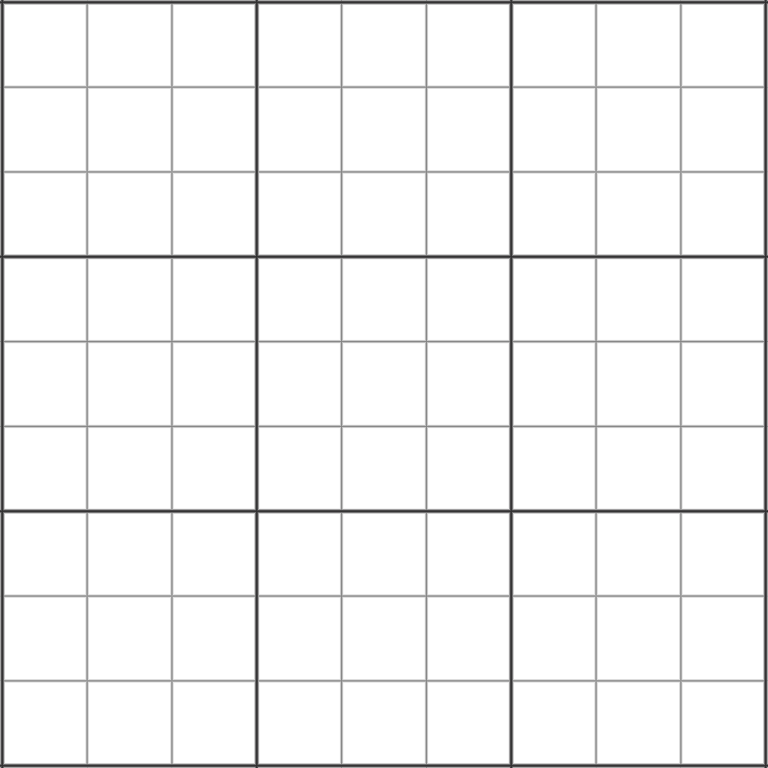
Give the GLSL for this pattern, as a Shadertoy shader.

```glsl
const float MARGIN = 0.003;
const float CELLS = 9.0;
const float BLOCKS = 3.0;
const float THIN_WIDTH = 0.0021;
const float THICK_WIDTH = 0.0043;
const float EDGE_SOFTNESS = 0.002;
const vec3 PAPER = vec3(1.0);
const vec3 THIN_INK = vec3(0.43);
const vec3 THICK_INK = vec3(0.20, 0.195, 0.20);

// Distance to the nearest line of a square grid with the given divisions
float gridDistance(vec2 uv, float margin, float divisions) {
    float pitch = (1.0 - 2.0 * margin) / divisions;
    vec2 cell = (uv - margin) / pitch;
    vec2 nearest = clamp(floor(cell + 0.5), 0.0, divisions);
    vec2 d = abs(cell - nearest) * pitch;
    return min(d.x, d.y);
}

// Soft coverage of a stroke centred on distance zero
float strokeCoverage(float d, float width, float softness) {
    return 1.0 - smoothstep(-softness, softness, d - 0.5 * width);
}

void mainImage(out vec4 fragColor, in vec2 fragCoord) {
    vec2 uv = fragCoord / iResolution.xy;
    float pixel = 1.0 / min(iResolution.x, iResolution.y);
    float softness = max(EDGE_SOFTNESS, 0.75 * pixel);

    // Fine cell lines, then heavy block lines and frame
    float thin = strokeCoverage(gridDistance(uv, MARGIN, CELLS), THIN_WIDTH, softness);
    float thick = strokeCoverage(gridDistance(uv, MARGIN, BLOCKS), THICK_WIDTH, softness);

    // Keep the darker ink where strokes overlap
    vec3 color = min(mix(PAPER, THIN_INK, thin), mix(PAPER, THICK_INK, thick));
    fragColor = vec4(color, 1.0);
}
```
